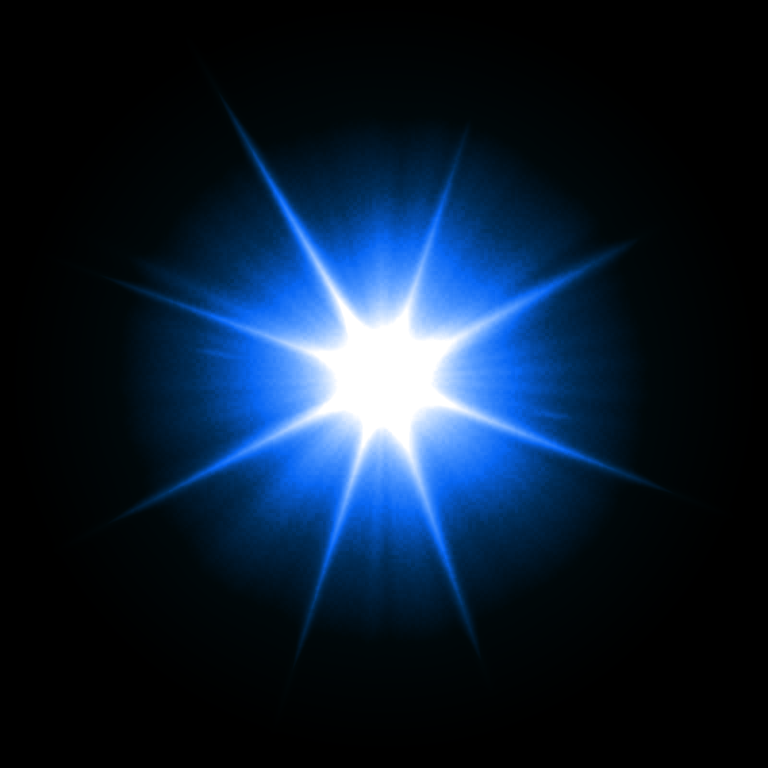
Give the GLSL for this background, as a WebGL 1 fragment shader.

```glsl
precision highp float;

uniform vec2 u_resolution;

const vec2 CENTER = vec2(0.5, 0.507);
const float GLOW_RADIUS = 0.49;
const float GLOW_GAIN = 2.8;
const float STREAK_GAIN = 0.55;
const float GRAIN_GAIN = 0.12;
const float GRAIN_CELLS = 200.0;

// Rays of the upper and lower half, counterclockwise, angles in degrees
const vec4 UPPER_ANGLE = vec4(28.8, 71.6, 120.0, 160.0);
const vec4 UPPER_LENGTH = vec4(0.42, 0.37, 0.52, 0.48);
const vec4 UPPER_WIDTH = vec4(0.016, 0.009, 0.010, 0.008);
const vec4 UPPER_GAIN = vec4(1.8, 1.3, 2.2, 1.2);
const vec4 LOWER_ANGLE = vec4(207.7, 252.6, 289.0, 338.4);
const vec4 LOWER_LENGTH = vec4(0.49, 0.49, 0.44, 0.50);
const vec4 LOWER_WIDTH = vec4(0.010, 0.008, 0.011, 0.009);
const vec4 LOWER_GAIN = vec4(1.6, 1.3, 1.7, 1.5);

// Colours from the faint rim to the hot core
const vec3 RIM = vec3(0.0, 0.03, 0.04);
const vec3 NAVY = vec3(0.0, 0.18, 0.36);
const vec3 BLUE = vec3(0.03, 0.40, 0.95);
const vec3 SKY = vec3(0.34, 0.61, 1.0);
const vec3 PALE = vec3(0.69, 0.82, 1.0);
const vec3 WHITE = vec3(1.0);

float hash(vec2 p) {
  vec3 q = fract(vec3(p.xyx) * 0.1031);
  q += dot(q, q.yzx + 33.33);
  return fract((q.x + q.y) * q.z);
}

// Smooth noise around the circle; turn runs from 0 to 1
float angularNoise(float turn, float cells) {
  float x = turn * cells;
  float cell = floor(x);
  float a = hash(vec2(mod(cell, cells), cells));
  float b = hash(vec2(mod(cell + 1.0, cells), cells));
  return mix(a, b, smoothstep(0.0, 1.0, x - cell));
}

// Tapered beam leaving the centre
float ray(vec2 p, float degrees, float reach, float width, float gain) {
  float angle = radians(degrees);
  vec2 dir = vec2(cos(angle), sin(angle));
  float along = dot(p, dir);
  float across = abs(p.x * dir.y - p.y * dir.x);
  float part = clamp(along / reach, 0.0, 1.0);
  float spread = width * mix(1.1, 0.45, part);
  float fade = smoothstep(0.0, 0.07, along) * (1.0 - part * part);
  return gain * fade * exp(-pow(across / spread, 1.5));
}

// Short faint dash lying nearly level
float glint(vec2 p, vec2 place) {
  vec2 d = p - place;
  d.y += d.x * 0.16;
  return 0.3 * exp(-pow(d.x / 0.025, 2.0) - pow(d.y / 0.004, 2.0));
}

vec3 ramp(float level) {
  vec3 color = RIM * clamp(level, 0.0, 1.0);
  color = mix(color, NAVY, clamp(level - 1.0, 0.0, 1.0));
  color = mix(color, BLUE, clamp(level - 2.0, 0.0, 1.0));
  color = mix(color, SKY, clamp(level - 3.0, 0.0, 1.0));
  color = mix(color, PALE, clamp(level - 4.0, 0.0, 1.0));
  return mix(color, WHITE, clamp(level - 5.0, 0.0, 1.0));
}

void main() {
  vec2 p = (gl_FragCoord.xy - 0.5 * u_resolution) / min(u_resolution.x, u_resolution.y);
  p += 0.5 - CENTER;
  float r = max(length(p), 0.001);

  // Round glow
  float level = max(GLOW_GAIN * log(GLOW_RADIUS / r), 0.0);

  // Fine radial streaks
  float turn = fract(atan(p.y, p.x + 0.00001) / 6.283185 + 1.0);
  float streaks = 0.6 * angularNoise(turn, 37.0) + 0.4 * angularNoise(turn, 97.0) - 0.5;
  float streakFade = smoothstep(0.03, 0.12, r) * (1.0 - smoothstep(0.2, 0.42, r));
  level += STREAK_GAIN * streaks * streakFade;

  // Main rays
  for (int i = 0; i < 4; i++) {
    level += ray(p, UPPER_ANGLE[i], UPPER_LENGTH[i], UPPER_WIDTH[i], UPPER_GAIN[i]);
    level += ray(p, LOWER_ANGLE[i], LOWER_LENGTH[i], LOWER_WIDTH[i], LOWER_GAIN[i]);
  }

  // Broad faint beams and dashes
  level += ray(p, 89.0, 0.32, 0.022, 0.45);
  level += ray(p, 154.5, 0.46, 0.020, 0.55);
  level += glint(p, vec2(-0.22, 0.033)) + glint(p, vec2(0.222, -0.048));

  // Soft grain inside the glow
  float grain = hash(floor((p + 1.0) * GRAIN_CELLS)) - 0.5;
  level += GRAIN_GAIN * grain * smoothstep(0.5, 2.0, level);

  gl_FragColor = vec4(ramp(level), 1.0);
}
```
